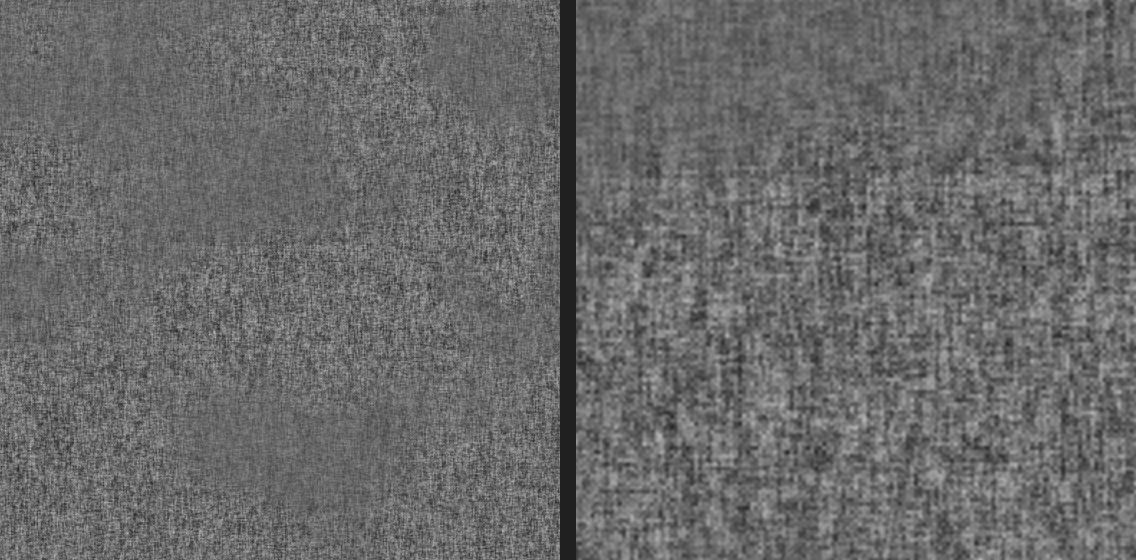
Left: the whole. Right: its middle third, enlarged.
Write a WebGL 2 fragment shader that draws this texture.

```glsl
#version 300 es
precision highp float;

uniform vec2 u_resolution;
out vec4 outColor;

// Thread density: x = threads across the canvas, y = slubs along a thread
const vec2 WARP_DENSITY = vec2(390.0, 85.0);
const vec2 WEFT_DENSITY = vec2(390.0, 115.0);
const vec2 WARP_BUNDLES = vec2(120.0, 12.0);
const vec2 WEFT_BUNDLES = vec2(100.0, 10.0);
const float GRAIN_DENSITY = 420.0;
const float WEAVE_DENSITY = 400.0;
const float PATCH_DENSITY = 4.5;

// Strength of each layer
const float WARP_AMOUNT = 0.19;
const float WEFT_AMOUNT = 0.16;
const float GRAIN_AMOUNT = 0.20;
const float WARP_BUNDLE_AMOUNT = 0.06;
const float WEFT_BUNDLE_AMOUNT = 0.04;
const float WEAVE_AMOUNT = 0.02;

const float BASE_GREY = 0.423;
const float PATCH_DARKENING = 0.018;
const float CRISP_CONTRAST = 1.12;
const float WORN_CONTRAST = 0.55;
const float PI = 3.14159;

float hash(vec2 cell, uint seed) {
    uvec2 q = uvec2(ivec2(cell) + 4096);
    uint h = q.x * 1597334677u ^ q.y * 3812015801u ^ seed * 2654435769u;
    h = (h ^ (h >> 16)) * 2246822519u;
    h = (h ^ (h >> 13)) * 3266489917u;
    return float((h ^ (h >> 16)) >> 8) / 16777216.0;
}

float valueNoise(vec2 p, uint seed) {
    vec2 cell = floor(p);
    vec2 f = smoothstep(0.0, 1.0, p - cell);
    float low = mix(hash(cell, seed), hash(cell + vec2(1, 0), seed), f.x);
    float high = mix(hash(cell + vec2(0, 1), seed), hash(cell + vec2(1, 1), seed), f.x);
    return mix(low, high, f.y);
}

// Brightness along one thread, shifted so neighbours do not line up
float threadTone(float id, float along, uint seed) {
    float s = along + 7.0 * hash(vec2(id, 0.0), seed + 50u);
    float cell = floor(s);
    return mix(hash(vec2(id, cell), seed), hash(vec2(id, cell + 1.0), seed),
               smoothstep(0.0, 1.0, s - cell));
}

// Parallel threads running along y, centred on zero
float threads(vec2 p, uint seed) {
    float id = floor(p.x);
    float blend = smoothstep(0.0, 1.0, p.x - id);
    return mix(threadTone(id, p.y, seed), threadTone(id + 1.0, p.y, seed), blend) - 0.5;
}

// Soft worn areas, 0 = crisp cloth, 1 = faded cloth
float wornPatches(vec2 uv) {
    vec2 p = uv * PATCH_DENSITY;
    float cloud = 0.60 * valueNoise(p, 11u)
                + 0.27 * valueNoise(p * 2.1 + 5.3, 12u)
                + 0.13 * valueNoise(p * vec2(7.0, 4.6), 13u);
    return smoothstep(0.42, 0.74, cloud);
}

// Over and under crossings, with the threads wandering slightly
float weave(vec2 uv) {
    vec2 wander = vec2(valueNoise(uv * 60.0, 21u), valueNoise(uv * 60.0, 22u));
    vec2 p = (uv * WEAVE_DENSITY + 1.5 * wander) * PI;
    return cos(p.x) * cos(p.y);
}

void main() {
    vec2 uv = gl_FragCoord.xy / u_resolution.y;

    // Fine yarns in both directions
    float cloth = WARP_AMOUNT * threads(uv * WARP_DENSITY, 1u)
                + WEFT_AMOUNT * threads(uv.yx * WEFT_DENSITY, 2u);

    // Broader streaks, fibre grain and crossings
    cloth += WARP_BUNDLE_AMOUNT * threads(uv * WARP_BUNDLES, 3u);
    cloth += WEFT_BUNDLE_AMOUNT * threads(uv.yx * WEFT_BUNDLES, 4u);
    cloth += GRAIN_AMOUNT * (valueNoise(uv * GRAIN_DENSITY, 5u) - 0.5);
    cloth += WEAVE_AMOUNT * weave(uv);

    // Wear lowers the contrast and the tone
    float worn = wornPatches(uv);
    float grey = BASE_GREY - PATCH_DARKENING * worn
               + cloth * mix(CRISP_CONTRAST, WORN_CONTRAST, worn);

    outColor = vec4(vec3(clamp(grey, 0.0, 1.0)), 1.0);
}
```
